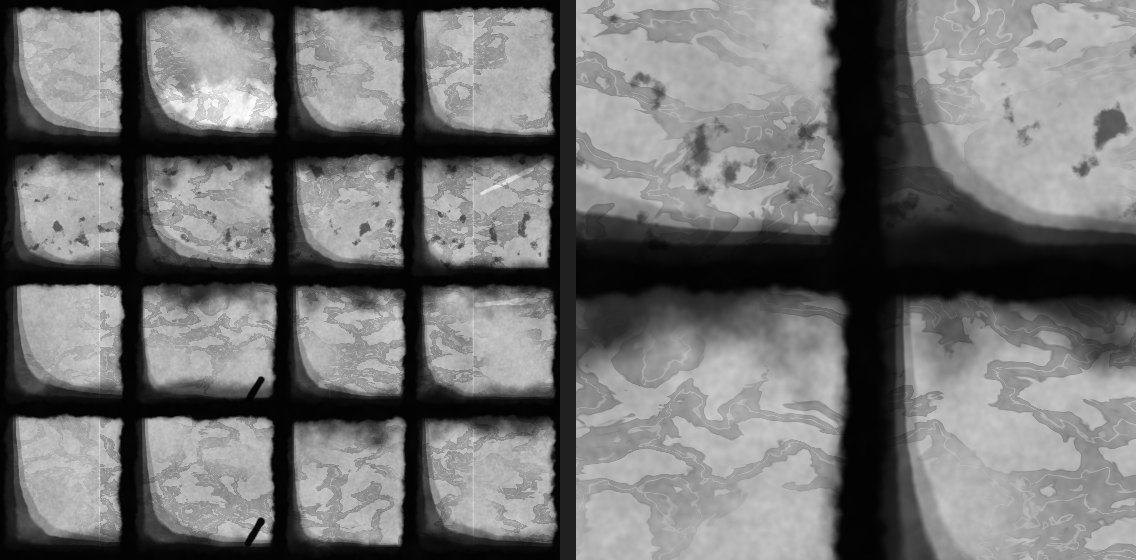
Left: the whole. Right: its middle third, enlarged.
Reproduce this texture procedurally as a WebGL 1 fragment shader.

```glsl
precision highp float;
// Four by four worn marble blocks in black joints, in grey tones.
// A warped grid sets uneven block sizes; rounded boxes with ragged edges carry
// contour veins of gradient noise, layered corner stains, soot and scratches.

uniform vec2 u_resolution;

const float BLOCKS = 4.0;
const vec2  GRID_WARP = vec2(0.020, -0.016);  // uneven columns and rows
const float HALF_SIZE = 0.456;                // in cells
const float CORNER = 0.055;
const float RAGGED = 0.045;
const vec2  VEIN_SCALE = vec2(13.0, 21.0);
const float STONE_TONE = 0.715;
const float JOINT_TONE = 0.012;
const float STAIN_MIN = 0.007;
const float STAIN_MAX = 0.038;
const float SOOT_ROW = 2.0;
const vec2  SEAMS = vec2(0.178, 0.845);       // upright hairlines
const vec2  BLOOM_AT = vec2(0.385, 0.810);    // pale patch
const vec2  BLOOM_SIZE = vec2(0.105, 0.055);
const float TAU = 6.2831853;

vec2 hash2(vec2 p) {
  vec3 a = fract(p.xyx * vec3(0.1031, 0.1030, 0.0973));
  a += dot(a, a.yzx + 33.33);
  return fract((a.xx + a.yz) * a.zy);
}

float corner(vec2 cell, vec2 f, vec2 o) {
  return dot(hash2(cell + o) * 2.0 - 1.0, f - o);
}

float noise(vec2 p) {
  vec2 i = floor(p), f = p - i;
  vec2 w = f * f * f * (f * (f * 6.0 - 15.0) + 10.0);
  float low = mix(corner(i, f, vec2(0.0)), corner(i, f, vec2(1.0, 0.0)), w.x);
  float high = mix(corner(i, f, vec2(0.0, 1.0)), corner(i, f, vec2(1.0)), w.x);
  return 1.4 * mix(low, high, w.y);
}

float fbm(vec2 p) {
  float sum = 0.0, amp = 0.6;
  for (int i = 0; i < 5; i++) {
    sum += amp * noise(p);
    p = mat2(1.6, 1.2, -1.2, 1.6) * p + 17.3;
    amp *= 0.5;
  }
  return sum;
}

float roundBox(vec2 p, float halfSize, float r) {
  vec2 q = abs(p) - halfSize + r;
  return length(max(q, 0.0)) + min(max(q.x, q.y), 0.0) - r;
}

float segment(vec2 p, vec2 a, vec2 b) {
  vec2 d = b - a;
  return length(p - a - d * clamp(dot(p - a, d) / dot(d, d), 0.0, 1.0));
}

// 1 below the limit, 0 above it
float below(float limit, float soft, float x) {
  return 1.0 - smoothstep(limit - soft, limit + soft, x);
}

float marble(vec2 p, vec2 id) {
  float side = step(SEAMS.x, p.x) + step(SEAMS.y, p.x);
  vec2 q = p * VEIN_SCALE + id * 7.3 + side * 5.7;
  q += 0.9 * vec2(fbm(q * 0.6), fbm(q * 0.6 + 9.0));
  float level = abs(fbm(q) + 0.04);
  float body = below(0.11, 0.018, level);
  float rim = below(0.013, 0.013, abs(level - 0.115));
  float core = below(0.010, 0.010, level);
  float density = smoothstep(-0.4, 0.1, noise(p * 7.0 + id * 3.1));
  density *= mix(0.45, 1.0, step(SEAMS.x, p.x));
  float tone = STONE_TONE + 0.13 * fbm(p * 9.0 + id * 2.7);
  tone += 0.07 * fbm(p * 75.0) + 0.04 * noise(p * 190.0);
  return tone + density * (0.11 * core - 0.14 * body - 0.12 * rim);
}

void main() {
  vec2 p = gl_FragCoord.xy / u_resolution;
  vec2 wave = sin(TAU * p);
  vec2 g = BLOCKS * (p + GRID_WARP * vec2(wave.x * wave.x, wave.y));
  vec2 id = floor(g), f = g - id;
  vec2 rndA = hash2(id + 3.0), rndB = hash2(id + 41.0);
  float rough = fbm(p * 22.0), blotch = fbm(p * 13.0 + 31.0);

  // block outline, slightly skewed and shifted
  vec2 c = f - 0.5;
  c += (rndA - 0.5) * 0.07 * c.yx - (rndB - 0.5) * 0.03;
  float d = roundBox(c, HALF_SIZE, CORNER) + RAGGED * rough + 0.010 * noise(p * 95.0);
  float block = 1.0 - smoothstep(-0.022, 0.008, d);

  // stone with pale patch, streaks and seams
  float tone = marble(p, id);
  float bloom = length((p - BLOOM_AT) / BLOOM_SIZE) + 0.9 * rough;
  tone += 0.24 * below(0.85, 0.25, bloom);
  float streak = min(segment(p, vec2(0.86, 0.655), vec2(0.95, 0.698)),
                     segment(p, vec2(0.85, 0.456), vec2(0.96, 0.464)));
  tone += 0.20 * below(0.004, 0.0015, streak + 0.006 * rough);
  float seam = min(abs(p.x - SEAMS.x), abs(p.x - SEAMS.y));
  tone += 0.10 * below(0.001, 0.0008, seam);

  // stains hug the left and bottom sides in three layers
  float reach = mix(STAIN_MIN, STAIN_MAX, rndA.x) + (id.x < 0.5 ? 0.012 : 0.0);
  vec2 inner = max(f - vec2(0.085, 0.08), 0.0);
  float hug = inner.x * inner.y + 0.012 * blotch;
  tone *= mix(1.0, 0.80, below(reach * 1.7, 0.004, hug + 0.006 * rough));
  tone *= mix(1.0, 0.48 + 0.20 * rough, below(reach, 0.003, hug));
  tone *= mix(1.0, 0.45, below(reach * 0.3, 0.004, hug));
  tone *= mix(1.0, 0.45, below(0.10 + 0.10 * rndB.y, 0.06, f.y + 0.12 * blotch));

  // soot under the top side, and pits in one row
  float sooty = below(0.5, 0.01, abs(id.y - SOOT_ROW));
  float soot = smoothstep(0.72, 1.02, f.y + 0.30 * blotch);
  tone *= 1.0 - 0.75 * soot * max(sooty, step(0.6, rndB.x));
  tone *= 1.0 - 0.5 * sooty * smoothstep(0.20, 0.45, fbm(p * 38.0) + 0.4 * blotch);

  // dark nicks low on two blocks of the second column
  for (int i = 0; i < 2; i++) {
    vec2 base = vec2(0.443, 0.030 + 0.254 * float(i));
    float nick = segment(p, base, base + vec2(0.023, 0.038)) + 0.004 * rough;
    tone *= 1.0 - 0.95 * below(0.006, 0.002, nick);
  }

  tone *= mix(0.65, 1.0, smoothstep(0.0, 0.05, -d));
  float joint = JOINT_TONE + 0.03 * max(rough, 0.0);
  gl_FragColor = vec4(vec3(clamp(mix(joint, tone, block), 0.0, 1.0)), 1.0);
}
```
